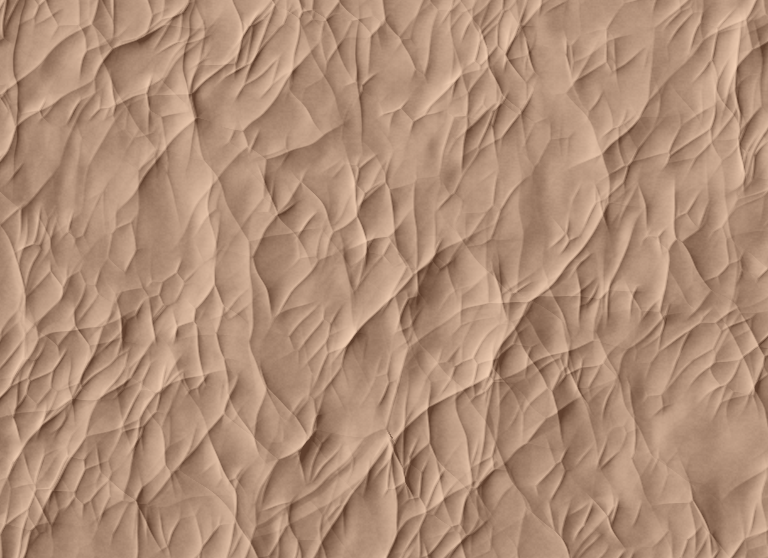
Give the GLSL for this texture, as a WebGL 1 fragment shader.

```glsl
precision highp float;
uniform vec2 u_resolution;

float hash(vec2 p) {
  return fract(sin(dot(p, vec2(127.1, 311.7))) * 43758.5453);
}

float noise(vec2 p) {
  vec2 i = floor(p), f = fract(p);
  f = f * f * (3.0 - 2.0 * f);
  return mix(mix(hash(i), hash(i + vec2(1.0, 0.0)), f.x),
             mix(hash(i + vec2(0.0, 1.0)), hash(i + 1.0), f.x), f.y);
}

vec2 noise2(vec2 p) {
  return vec2(noise(p), noise(p + 37.3)) - 0.5;
}

// Weighted cells: x is the bowl inside a cell, y the gap to the next cell
vec2 cells(vec2 p) {
  vec2 base = floor(p);
  float first = 9.0, second = 9.0;
  for (int j = -1; j <= 1; j++) {
    for (int i = -1; i <= 1; i++) {
      vec2 id = base + vec2(float(i), float(j));
      vec2 r = id + vec2(hash(id), hash(id + 19.7)) - p;
      float d = dot(r, r) + 0.25 * hash(id + 71.9);
      second = min(second, max(first, d));
      first = min(first, d);
    }
  }
  return vec2(first, sqrt(second) - sqrt(first));
}

// Height of the crumpled sheet: soft swells and facets with ridges that fade out
float sheet(vec2 p) {
  p += 0.06 * noise2(p * 5.0) + 0.014 * noise2(p * 19.0);
  float height = 0.007 * noise(p * vec2(12.0, 8.0)) + 0.004 * noise(p * vec2(27.0, 18.0));
  float scale = 4.9, angle = -0.35, gain = 0.5;
  for (int i = 0; i < 4; i++) {
    float c = cos(angle), s = sin(angle);
    vec2 q = mat2(c, s, -s, c) * p * vec2(1.35, 0.65) * scale + 13.7 * float(i);
    vec2 cell = cells(q);
    float strength = smoothstep(0.35, 0.85, noise(p * scale * 0.9 + 5.1 * float(i)));
    height += gain * (0.068 * cell.x * (0.2 + 1.1 * strength)
                    + 0.03 * strength * exp(-6.5 * cell.y)) / scale;
    scale *= 1.65;
    gain = min(gain + 0.3, 0.95);
    angle = 0.45 - 0.8 * angle;
  }
  return height;
}

// Long steep folds: a lit flank on the left, a shadow falling to the right
float longFolds(vec2 p) {
  float shade = 0.0;
  float wobble = 0.03 * noise(p * 9.0) + 0.008 * noise(p * 32.0) - 0.019;
  for (int i = 0; i < 6; i++) {
    float n = float(i);
    float upper = step(n, 2.5);
    float r = hash(vec2(n, 4.3));
    vec2 centre = vec2(0.03 + 0.31 * mod(n, 3.0) + (1.0 - upper) * (0.1 + 0.2 * r),
                       mix(0.3 + 0.25 * r, 0.86, upper));
    float reach = mix(0.08, 0.16 + 0.14 * r, upper);
    float dy = p.y - centre.y;
    float lean = mix(-0.1, 0.2, hash(vec2(n, 8.1)));
    float x = p.x - centre.x - lean * dy + wobble;
    float taper = 1.0 - smoothstep(0.2 * reach, reach, abs(dy));
    float shadow = smoothstep(-0.003, 0.0015, x) * exp(-max(x, 0.0) / 0.006);
    shade += taper * (0.05 * exp(-abs(x + 0.012) / 0.009)
                    - mix(0.22, 0.3, upper) * shadow);
  }
  return shade;
}

void main() {
  vec2 p = gl_FragCoord.xy / u_resolution.y;

  // Slope seen by light from the upper left
  vec2 toLight = 0.0022 * normalize(vec2(-0.92, 0.39));
  float shade = 0.62 * (sheet(p - toLight) - sheet(p + toLight)) / 0.0044;
  shade += longFolds(p);

  // Broad tone and paper grain
  shade += 0.04 * (noise(p * 2.3 + 4.0) - 0.5) + 0.02 * (p.y - 0.5);
  shade += 0.03 * (noise(p * 330.0) - 0.5) + 0.025 * (noise(p * vec2(110.0, 170.0)) - 0.5);

  // Highlights saturate sooner than shadows
  float lit = max(shade, 0.0);
  shade = max(min(shade, 0.0), -0.32) + lit / (1.0 + 2.0 * lit) + 0.005;
  gl_FragColor = vec4(vec3(0.69, 0.56, 0.47) + shade * vec3(1.0, 0.98, 0.92), 1.0);
}
```
